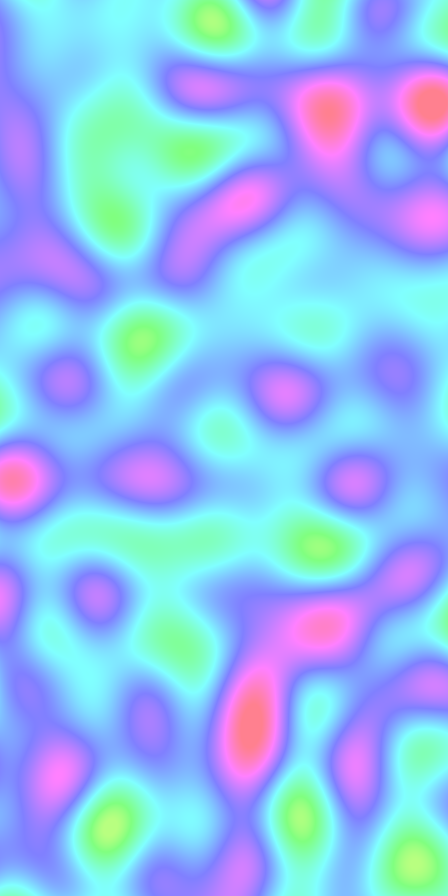
Write a Shadertoy shader that draws this texture.

```glsl
// Soft pastel blobs: a smooth random field drives the hue around sky blue,
// falling to green in its valleys and rising to pink on its peaks.
// The field sums plane waves of spread directions, lengths and phases.

const float TAU = 6.28319;
const int WAVES = 64;

float hash(float n) {
    return fract(sin(n * 12.9898 + 4.1) * 43758.5);
}

// Random field with mean 0 and deviation 1; p is in canvas widths
float waveField(vec2 p) {
    float sum = 0.0;
    for (int i = 0; i < WAVES; i++) {
        float n = float(i) + 0.5;
        float cycles = mix(0.9, 5.2, n / float(WAVES));
        // Golden angle steps, drawn towards the two axes
        float angle = n * 2.39996;
        angle -= 0.12 * sin(4.0 * angle);
        // Slightly longer waves upwards stretch the blobs vertically
        vec2 frequency = cycles * vec2(cos(angle), 0.9 * sin(angle));
        sum += cos(TAU * (dot(frequency, p) + hash(n)));
    }
    return sum * sqrt(2.0 / float(WAVES));
}

// Fully bright colour at half saturation
vec3 pastel(float hue) {
    vec3 pure = clamp(abs(fract(hue + vec3(0.0, 2.0, 1.0) / 3.0) * 6.0 - 3.0) - 1.0, 0.0, 1.0);
    return mix(vec3(1.0), pure, 0.5);
}

void mainImage(out vec4 fragColor, in vec2 fragCoord) {
    vec2 p = fragCoord / iResolution.x;
    float hue = 0.593 + 0.12 * waveField(p);
    fragColor = vec4(pastel(clamp(hue, 0.26, 0.98)), 1.0);
}
```
